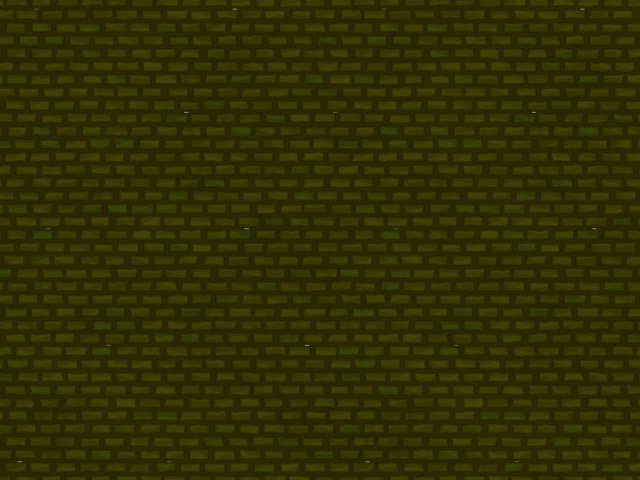
Give the GLSL for this texture, as a Shadertoy shader.

```glsl
// Dim olive brick wall: small worn bricks in running bond, with a few pale chips.

const vec2  GRID        = vec2(25.77, 37.09);  // bricks across, courses up
const float REPEAT      = 14.0;                // bricks before the wear repeats
const float ASPECT      = 1.92;                // brick pitch over course height
const float EVEN_SHIFT  = 0.40;                // bond offsets, in bricks
const float ODD_SHIFT   = -0.138;
const float ROW_JITTER  = 0.16;
const vec2  BRICK_HALF  = vec2(0.79, 0.365);   // in course heights
const float CORNER      = 0.07;
const float CORE_INSET  = 0.115;
const float WOBBLE      = 0.11;
const float SOFTNESS    = 0.05;

const vec3 MORTAR = vec3(0.168, 0.155, 0.008);
const vec3 EDGE   = vec3(0.190, 0.188, 0.010);
const vec3 FACE   = vec3(0.218, 0.216, 0.016);
const vec3 LIGHT  = vec3(0.248, 0.246, 0.014);
const vec3 MOSS   = vec3(0.88, 1.03, 0.90);    // tint of the greener bricks
const vec3 CHIP   = vec3(0.62, 0.60, 0.50);

const vec2  CHIP_START = vec2(0.291, 0.766);
const vec2  CHIP_STEP  = vec2(0.0944, -0.2427);
const vec2  CHIP_TOP   = vec2(0.367, 0.981);
const float CHIP_PAIR  = 0.233;
const vec2  CHIP_HALF  = vec2(0.0034, 0.0009);

// Integer hash of a cell and a seed, 0 to 1
float hash(vec2 cell, float seed) {
    uvec3 v = uvec3(ivec3(vec3(cell, seed)) + 1024);
    uint h = v.x * 1597334677u ^ v.y * 3812015801u ^ v.z * 2798796415u;
    h = (h ^ (h >> 15)) * 2246822519u;
    h = (h ^ (h >> 13)) * 3266489917u;
    return float((h ^ (h >> 16)) >> 8) / 16777216.0;
}

// Value noise that wraps in x
float noise(vec2 p, float period, float seed) {
    vec2 i = floor(p), f = fract(p);
    f = f * f * (3.0 - 2.0 * f);
    float x0 = mod(i.x, period), x1 = mod(i.x + 1.0, period);
    float low  = mix(hash(vec2(x0, i.y), seed), hash(vec2(x1, i.y), seed), f.x);
    float high = mix(hash(vec2(x0, i.y + 1.0), seed), hash(vec2(x1, i.y + 1.0), seed), f.x);
    return mix(low, high, f.y);
}

float roundBox(vec2 p, vec2 halfSize, float r) {
    vec2 q = abs(p) - halfSize + r;
    return length(max(q, 0.0)) + min(max(q.x, q.y), 0.0) - r;
}

// Coverage of one chip, repeated across the wall
float chip(vec2 uv, vec2 center, vec2 pixel) {
    float period = REPEAT / GRID.x;
    vec2 d = uv - center;
    d.x = (fract(d.x / period + 0.5) - 0.5) * period;
    vec2 c = clamp((CHIP_HALF - abs(d)) / pixel + 0.5, 0.0, 1.0);
    return c.x * c.y;
}

vec3 wall(vec2 grid, float pixel) {
    // Brick cell and position inside it
    float row = floor(grid.y);
    float shift = mod(row, 2.0) < 0.5 ? EVEN_SHIFT : ODD_SHIFT;
    float x = grid.x + shift + (hash(vec2(0.0, row), 1.0) - 0.5) * ROW_JITTER;
    vec2 id = vec2(mod(floor(x), REPEAT), row);
    vec2 p = (vec2(fract(x), fract(grid.y)) - 0.5) * vec2(ASPECT, 1.0);
    p -= (vec2(hash(id, 2.0), hash(id, 3.0)) - 0.5) * vec2(0.14, 0.07);

    // Uneven outline
    float rough = noise(grid * vec2(4.0, 3.0), REPEAT * 4.0, 4.0) - 0.5;
    float fine  = noise(grid * vec2(10.0, 6.0), REPEAT * 10.0, 5.0) - 0.5;
    vec2 size = BRICK_HALF + (vec2(hash(id, 6.0), hash(id, 7.0)) - 0.5) * vec2(0.12, 0.05);
    float d = roundBox(p, size, CORNER) + rough * WOBBLE + fine * 0.04;
    float soft = max(SOFTNESS, pixel * 0.6);

    // Mortar, rim, face and a slanted lighter wedge
    float slope = (hash(id, 8.0) - 0.5) * 0.7;
    float wedge = p.y - slope * p.x + rough * 0.25 + (hash(id, 9.0) - 0.5) * 0.3;
    float lit = smoothstep(-soft, soft, wedge * (hash(id, 10.0) < 0.5 ? -1.0 : 1.0));
    float core = smoothstep(soft, -soft, d + CORE_INSET);
    vec3 face = mix(FACE, LIGHT, lit) * (0.96 + 0.09 * hash(id, 11.0));
    vec3 color = mix(MORTAR, EDGE, smoothstep(soft, -soft, d));
    color = mix(color, face, core);
    color *= 1.0 - 0.10 * smoothstep(soft + 0.05, 0.0, abs(d - 0.02));

    // Moss and broad stains
    float moss = smoothstep(0.65, 1.0, hash(id, 12.0)) * smoothstep(0.1, -0.1, d);
    float stain = noise(grid * vec2(0.5, 0.35), REPEAT * 0.5, 13.0) - 0.5;
    return color * mix(vec3(1.0), MOSS, moss) * (1.0 + 0.07 * stain + 0.06 * fine);
}

void mainImage(out vec4 fragColor, in vec2 fragCoord) {
    vec2 uv = fragCoord / iResolution.xy;
    vec2 pixel = 1.0 / iResolution.xy;
    vec3 color = wall(uv * GRID + vec2(0.0, 0.545), GRID.y * pixel.y);

    // Pale chips, in pairs along a slanted line
    float chips = 0.0;
    for (int k = 0; k < 5; k++) {
        vec2 center = k < 4 ? CHIP_START + float(k) * CHIP_STEP : CHIP_TOP;
        chips = max(chips, chip(uv, center, pixel));
        chips = max(chips, 0.5 * chip(uv, center + vec2(CHIP_PAIR, 0.0), pixel));
    }
    fragColor = vec4(mix(color, CHIP, chips), 1.0);
}
```
